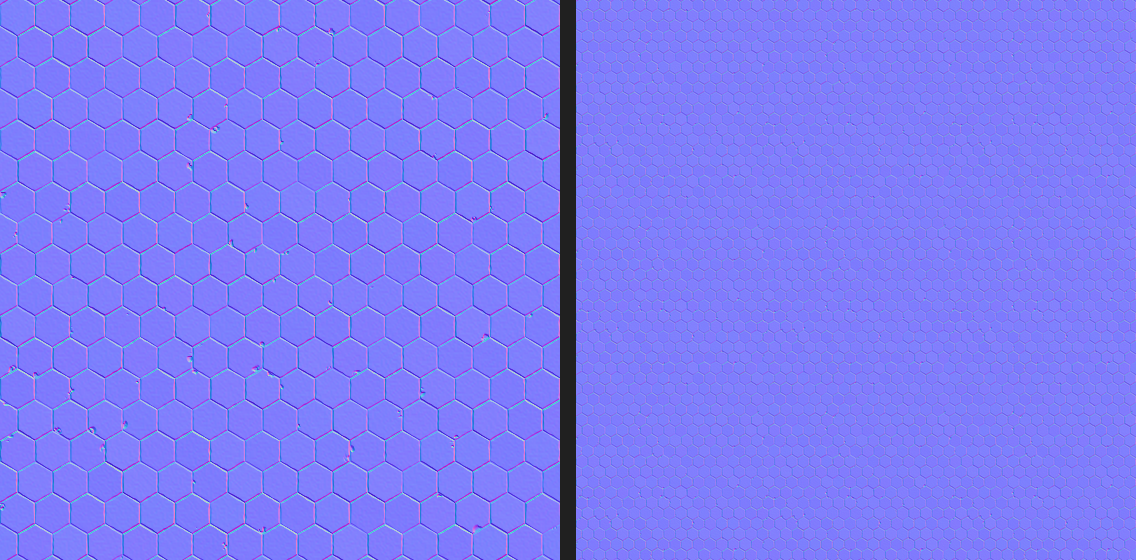
Left, the tile; right, the same tile 3 across and 3 down.
A WebGL 1 fragment shader for this texture map:

```glsl
precision highp float;
// Tangent-space normal map of worn hexagonal floor tiles, 16 across and 18 rows.
// A wrapping height field (bevels, tilt, chips, grain) is differenced into a
// normal, which is then packed into colour with green pointing up.

uniform vec2 u_resolution;

const vec2 TILE_COUNT = vec2(16.0, 18.0);
const vec2 HALF_STEP = vec2(0.5, 0.8660254);  // offset between neighbouring rows
const float BEVEL_WIDTH = 0.038;              // lengths in tile widths
const float BEVEL_DEPTH = 0.034;
const float TILT = 0.06;
const float CHIP_CHANCE = 0.24;
const float CHIP_DEPTH = 0.055;
const float GRAIN_DEPTH = 0.0032;
const float SAMPLE_STEP = 0.001;              // in canvas widths

float hash(vec2 cell, float seed) {
  vec3 p = fract(vec3(cell.xyx + seed * 17.31) * vec3(0.1031, 0.1030, 0.0973));
  p += dot(p, p.yzx + 33.33);
  return fract((p.x + p.y) * p.z);
}

// Value noise over the unit canvas that wraps after a whole number of cells.
float wrappedNoise(vec2 uv, float cells, float seed) {
  vec2 p = uv * cells;
  vec2 i = floor(p);
  vec2 f = p - i;
  f = f * f * (3.0 - 2.0 * f);
  vec2 lo = mod(i, cells);
  vec2 hi = mod(i + 1.0, cells);
  float bottom = mix(hash(lo, seed), hash(vec2(hi.x, lo.y), seed), f.x);
  float top = mix(hash(vec2(lo.x, hi.y), seed), hash(hi, seed), f.x);
  return mix(bottom, top, f.y);
}

// Returns the offset from the nearest tile centre (xy) and its wrapped id (zw).
vec4 hexCell(vec2 uv) {
  vec2 q = uv * TILE_COUNT * vec2(1.0, HALF_STEP.y);
  q.y -= 0.5 * HALF_STEP.y;
  vec2 period = 2.0 * HALF_STEP;
  vec2 a = q - period * floor(q / period + 0.5);
  vec2 b = q - HALF_STEP;
  b -= period * floor(b / period + 0.5);
  vec2 local = dot(a, a) < dot(b, b) ? a : b;
  vec2 id = floor((q - local) / HALF_STEP + 0.5);
  return vec4(local, mod(id, vec2(2.0 * TILE_COUNT.x, TILE_COUNT.y)));
}

float hexEdgeDistance(vec2 local) {
  vec2 p = abs(local);
  return 0.5 - max(p.x, dot(p, HALF_STEP));
}

// A ragged bite somewhere along the rim of a few tiles.
float chipDepth(vec2 uv, vec2 local, vec2 id) {
  float angle = 6.2831853 * hash(id, 4.0);
  vec2 centre = 0.49 * vec2(cos(angle), sin(angle));
  float radius = mix(0.07, 0.17, hash(id, 5.0));
  float area = 1.0 - smoothstep(0.4 * radius, radius, distance(local, centre));
  float ragged = smoothstep(0.42, 0.68, wrappedNoise(uv, 208.0, 6.0));
  return step(hash(id, 7.0), CHIP_CHANCE) * area * ragged * CHIP_DEPTH;
}

float surfaceHeight(vec2 uv) {
  vec4 cell = hexCell(uv);
  vec2 local = cell.xy;
  vec2 id = cell.zw;

  // Bevel with a slightly uneven rim
  float wobble = 0.022 * (wrappedNoise(uv, 144.0, 1.0) - 0.5);
  float bevel = smoothstep(0.0, BEVEL_WIDTH, hexEdgeDistance(local) + wobble);

  // Each tile sits at its own level and angle
  vec2 tilt = TILT * (vec2(hash(id, 2.0), hash(id, 3.0)) - 0.5);
  float level = BEVEL_DEPTH * mix(0.65, 1.2, hash(id, 8.0)) + dot(tilt, local);

  float grain = GRAIN_DEPTH * wrappedNoise(uv, 256.0, 9.0);
  return bevel * (level - chipDepth(uv, local, id)) + grain;
}

vec3 surfaceNormal(vec2 uv, float reach) {
  vec2 dx = vec2(reach, 0.0);
  vec2 dy = vec2(0.0, reach);
  vec2 rise = vec2(surfaceHeight(uv + dx) - surfaceHeight(uv - dx),
                   surfaceHeight(uv + dy) - surfaceHeight(uv - dy));
  vec2 slope = rise / (2.0 * reach * TILE_COUNT.x);
  return normalize(vec3(-slope, 1.0));
}

void main() {
  vec2 uv = gl_FragCoord.xy / u_resolution;
  vec3 normal = surfaceNormal(uv, SAMPLE_STEP);
  vec3 colour = 0.5 + 0.5 * normal - vec3(0.0, 0.008, 0.006);
  gl_FragColor = vec4(colour, 1.0);
}
```
